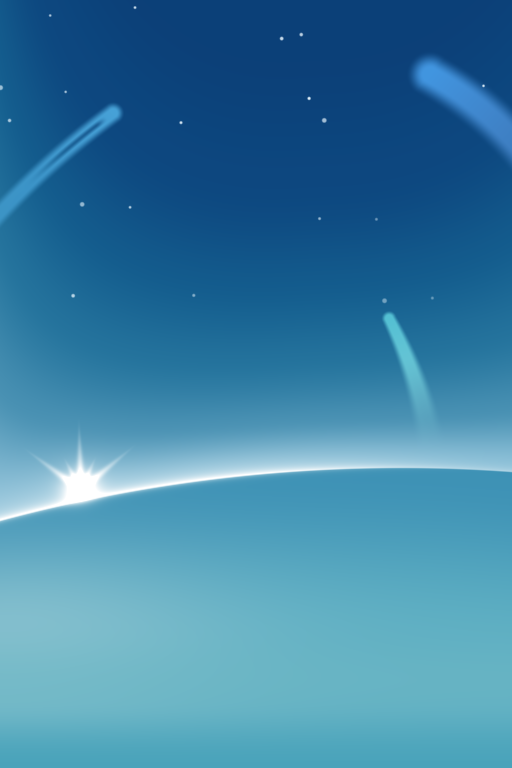
Reproduce this background procedurally as a Shadertoy shader.

```glsl
#define PLANET_CENTER vec2(0.781, -2.414)
#define PLANET_RADIUS 3.0
#define SUN_POS vec2(0.158, 0.543)
#define RAY_SPACING 0.455
#define STAR_CELL 0.115
#define STAR_DENSITY 0.27
#define STAR_RADIUS 0.0036

float hash(vec2 p) {
    vec3 q = fract(vec3(p.xyx) * 0.1031);
    q += dot(q, q.yzx + 33.33);
    return fract((q.x + q.y) * q.z);
}

// Sky colour by height above the horizon, brighter at both sides
vec3 skyColor(vec2 p, float altitude) {
    float left = clamp((0.57 - p.x) / 0.57, 0.0, 1.0);
    float right = clamp((p.x - 0.65) / 0.35, 0.0, 1.0);
    float h = altitude / 0.914 * (1.0 - 0.6 * left * left - 0.2 * right * right);
    vec3 color = mix(vec3(0.56, 0.76, 0.85), vec3(0.30, 0.58, 0.71), smoothstep(0.0, 0.11, h));
    color = mix(color, vec3(0.15, 0.46, 0.62), smoothstep(0.07, 0.24, h));
    color = mix(color, vec3(0.08, 0.37, 0.56), smoothstep(0.19, 0.40, h));
    color = mix(color, vec3(0.05, 0.28, 0.50), smoothstep(0.33, 0.62, h));
    return mix(color, vec3(0.045, 0.25, 0.47), smoothstep(0.58, 0.9, h));
}

// Planet surface: blue at the edge, with a pale band on the left
vec3 planetColor(vec2 p, float depth) {
    vec3 color = mix(vec3(0.24, 0.57, 0.71), vec3(0.36, 0.68, 0.76), smoothstep(0.0, 0.32, depth));
    vec2 hazeOffset = (p - vec2(0.0, 0.26)) / vec2(0.48, 0.19);
    color = mix(color, vec3(0.56, 0.77, 0.82), 0.85 * exp(-dot(hazeOffset, hazeOffset)));
    float band = exp(-pow((p.y - 0.17) / 0.09, 2.0));
    color = mix(color, vec3(0.43, 0.72, 0.77), 0.55 * band);
    return mix(color, vec3(0.29, 0.64, 0.73), 1.0 - smoothstep(0.0, 0.13, p.y));
}

// Curved streak: signed offset across, position along, distance to its spine
vec3 streak(vec2 p, vec2 head, vec2 tail, float bend) {
    vec2 axis = tail - head;
    float len = length(axis);
    vec2 dir = axis / len;
    vec2 q = p - head;
    float along = dot(q, dir);
    float t = clamp(along / len, 0.0, 1.0);
    float across = dot(q, vec2(-dir.y, dir.x)) - 4.0 * bend * t * (1.0 - t);
    return vec3(across, t, length(vec2(across, along - t * len)));
}

float softDisc(float dist, float radius, float blur) {
    return 1.0 - smoothstep(radius - blur, radius + blur, dist);
}

float stars(vec2 p, float pixel) {
    vec2 cell = floor(p / STAR_CELL);
    float light = 0.0;
    for (int y = -1; y <= 1; y++)
    for (int x = -1; x <= 1; x++) {
        vec2 id = cell + vec2(x, y);
        vec2 jitter = vec2(hash(id + 17.3), hash(id + 41.7));
        vec2 pos = (id + jitter) * STAR_CELL;
        float present = step(hash(id + 5.1), STAR_DENSITY + 0.15 * step(pos.x, 0.2));
        float size = STAR_RADIUS * mix(0.6, 1.3, hash(id + 73.9));
        float glow = mix(0.3, 1.0, hash(id + 91.2));
        float dist = length(p - pos);
        light += present * glow * step(0.9, pos.y) * softDisc(dist, size, pixel);
    }
    return min(light, 1.0);
}

// Fan of tapered rays, long and short in turn, around a soft core
float sunburst(vec2 q) {
    float light = 1.1 * exp(-dot(q, q) / 0.0011) + 0.35 * exp(-length(q) / 0.045);
    for (int i = -2; i <= 2; i++) {
        float angle = 1.6 + float(i) * RAY_SPACING;
        vec2 dir = vec2(cos(angle), sin(angle));
        float along = dot(q, dir);
        float across = abs(dot(q, vec2(-dir.y, dir.x)));
        float reach = i % 2 == 0 ? 0.145 : 0.075;
        float fade = 1.0 - smoothstep(0.0, reach, along);
        float width = 0.002 + 0.006 * fade;
        light += 0.75 * fade * smoothstep(-0.005, 0.01, along) * exp(-pow(across / width, 2.0));
    }
    return light;
}

void mainImage(out vec4 fragColor, in vec2 fragCoord) {
    float pixel = 1.5 / iResolution.y;
    vec2 p = fragCoord * pixel;
    float altitude = length(p - PLANET_CENTER) - PLANET_RADIUS;
    vec3 color = skyColor(p, max(altitude, 0.0));

    // Left comet, with a hollow core near its head
    vec3 s = streak(p, vec2(0.221, 1.279), vec2(-0.04, 1.04), -0.010);
    float cover = softDisc(s.z, 0.015, 0.008) * mix(0.9, 0.55, s.y);
    float hollow = softDisc(abs(s.x), 0.004, 0.004) * smoothstep(0.04, 0.12, s.y)
                 * (1.0 - smoothstep(0.3, 0.65, s.y));
    color = mix(color, vec3(0.30, 0.67, 0.88), cover * (1.0 - 0.75 * hollow));

    // Right comet, wide and blue
    s = streak(p, vec2(0.84, 1.354), vec2(1.06, 1.155), 0.018);
    cover = softDisc(s.z, 0.030, 0.017) * mix(0.9, 0.6, s.y);
    color = mix(color, mix(vec3(0.28, 0.62, 0.92), vec3(0.35, 0.58, 0.86), s.y), cover);

    // Lower comet, widening as it fades
    s = streak(p, vec2(0.76, 0.878), vec2(0.845, 0.61), 0.012);
    cover = softDisc(s.z, mix(0.011, 0.022, s.y), mix(0.005, 0.013, s.y));
    color = mix(color, mix(vec3(0.34, 0.77, 0.84), vec3(0.55, 0.82, 0.86), s.y),
                cover * 0.95 * (1.0 - smoothstep(0.25, 1.0, s.y)));

    color = mix(color, vec3(0.92, 0.97, 1.0), stars(p, pixel));

    // Bright atmosphere and sun behind the planet's edge
    float lit = 1.0 - smoothstep(0.35, 1.0, p.x);
    float above = max(altitude, 0.0);
    float rim = mix(0.35, 1.0, lit) * exp(-above / 0.007) + 0.4 * lit * exp(-above / 0.035);
    float sun = sunburst(p - SUN_POS);
    color = mix(color, vec3(1.0), clamp(rim + sun, 0.0, 1.0));

    // Planet with a little light spilling over its edge
    vec3 ground = planetColor(p, max(-altitude, 0.0));
    float spill = 0.5 * lit * exp(min(altitude, 0.0) / 0.004) + 0.6 * sun * exp(min(altitude, 0.0) / 0.012);
    ground = mix(ground, vec3(1.0), clamp(spill, 0.0, 1.0));
    color = mix(ground, color, smoothstep(-pixel, pixel, altitude));

    fragColor = vec4(color, 1.0);
}
```
